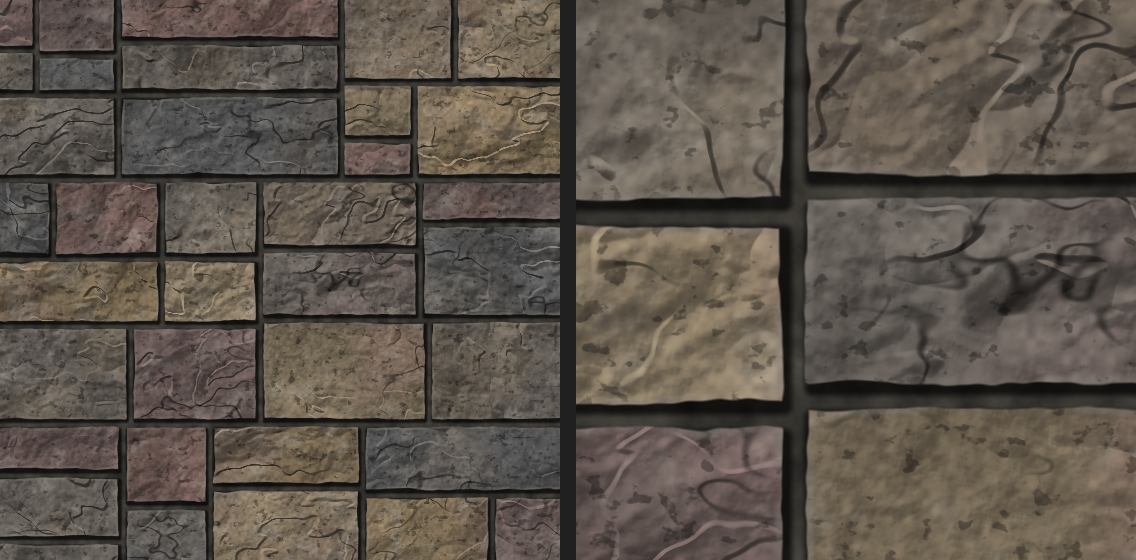
Left: the whole. Right: its middle third, enlarged.
Give the GLSL for this texture, as a Shadertoy shader.

```glsl
float hash(vec2 p) {
    vec3 q = fract(p.xyx * 0.1031);
    q += dot(q, q.yzx + 33.33);
    return fract((q.x + q.y) * q.z);
}

float noise(vec2 p) {
    vec2 cell = floor(p), f = fract(p);
    f = f * f * (3.0 - 2.0 * f);
    return mix(mix(hash(cell), hash(cell + vec2(1, 0)), f.x),
               mix(hash(cell + vec2(0, 1)), hash(cell + vec2(1, 1)), f.x), f.y);
}

float fbm(vec2 p) {
    float sum = 0.0, amp = 0.533;
    for (int i = 0; i < 4; i++) {
        sum += amp * noise(p);
        p = mat2(1.6, 1.2, -1.2, 1.6) * p + 5.3;
        amp *= 0.5;
    }
    return sum;
}

float roundBox(vec2 p, vec2 halfSize, float radius) {
    vec2 q = abs(p) - halfSize + radius;
    return length(max(q, 0.0)) + min(max(q.x, q.y), 0.0) - radius;
}

// Splits the wall into stones; each leaf keeps its corners and an id
float findStone(vec2 p, out vec2 lo, out vec2 hi) {
    float id = 1.0;
    lo = vec2(-0.04, -0.06);
    hi = vec2(1.03, 1.05);
    for (int i = 0; i < 8; i++) {
        vec2 size = hi - lo;
        float maxArea = mix(0.04, 0.09, hash(vec2(id, 3.0)));
        bool tall = size.y > max(0.16, 1.2 * size.x);
        if (size.x < 0.45 && size.y < 0.25 && size.x * size.y < maxArea && !tall) break;

        float ratio = mix(1.1, 2.2, hash(vec2(id, 11.0)));
        bool splitX = size.x > 0.22 && (size.y < 0.16 || size.x > ratio * size.y);
        vec2 cut = mix(lo, hi, mix(0.3, 0.7, hash(vec2(id, 23.0))));
        cut = clamp(cut, lo + vec2(0.1, 0.07), hi - vec2(0.1, 0.07));
        bool upper = splitX ? p.x > cut.x : p.y > cut.y;
        vec2 corner = splitX ? vec2(cut.x, upper ? lo.y : hi.y) : vec2(upper ? lo.x : hi.x, cut.y);
        if (upper) lo = corner; else hi = corner;
        id = id * 2.0 + (upper ? 1.0 : 0.0);
    }
    return id;
}

// Flaked ledges with jagged lips, angular facets and fine grain
float relief(vec2 p, float seed, float roughness) {
    float angle = (seed - 0.5) * 1.8;
    vec2 q = mat2(cos(angle), sin(angle), -sin(angle), cos(angle)) * p + seed * 97.0;
    float grain = fbm(q * 70.0);
    q += 0.06 * vec2(fbm(q * 8.0), fbm(q * 8.0 + 31.0)) + 0.012 * noise(q * 45.0);
    float flake = fract(fbm(q * vec2(5.0, 9.0)) * 5.0);
    float ledge = smoothstep(0.0, 0.08, flake) - flake;
    float facet = max(fbm(q * vec2(9.0, 15.0)), fbm(q.yx * vec2(14.0, 10.0) + 7.0));
    float broken = smoothstep(0.3, 0.75, noise(q * 7.0 + 3.0));
    return roughness * (0.011 * broken * ledge + 0.032 * facet) + 0.0028 * grain;
}

vec3 stoneTint(float pick) {
    vec3 tints[7] = vec3[7](
        vec3(0.30, 0.30, 0.30), vec3(0.47, 0.42, 0.345), vec3(0.38, 0.32, 0.31),
        vec3(0.42, 0.38, 0.34), vec3(0.41, 0.33, 0.31), vec3(0.35, 0.33, 0.31),
        vec3(0.47, 0.41, 0.32));
    return tints[int(7.0 * fract(pick))];
}

void mainImage(out vec4 fragColor, in vec2 fragCoord) {
    vec2 p = fragCoord / iResolution.xy, lo, hi;
    float id = findStone(p, lo, hi);
    float seed = hash(vec2(id, 41.0));
    float roughness = mix(0.5, 1.25, hash(vec2(id, 53.0)));

    // Chipped outline; the wider joint lies to the right and below
    lo += vec2(0.0025, 0.008);
    hi -= vec2(0.007, 0.0025);
    vec2 center = 0.5 * (lo + hi), halfSize = 0.5 * (hi - lo);
    float chips = 0.006 * noise(p * 28.0 + seed * 50.0) * noise(p * 11.0) + 0.0015 * noise(p * 110.0);
    float edge = roundBox(p - center, halfSize, 0.004) + chips;

    // Mottled body colour
    vec2 local = p + seed * 61.0;
    vec3 stone = stoneTint(id * 0.618);
    stone = mix(stone, stoneTint(id * 0.618 + 0.43), 0.45 * smoothstep(0.45, 0.75, fbm(local * 6.0 + 9.0)));
    stone *= 0.75 + 0.5 * fbm(local * 9.0);
    stone = mix(stone, vec3(0.55, 0.53, 0.50), 0.35 * smoothstep(0.52, 0.8, fbm(local * 32.0)));
    stone *= 0.9 + 0.2 * noise(local * 190.0);

    // Light from the upper left
    vec2 toLight = 0.002 * vec2(-0.6, 0.8);
    float slope = (relief(p, seed, roughness) - relief(p + toLight, seed, roughness)) / 0.002;
    stone *= 1.0 + (slope > 0.0 ? 0.36 : 0.62) * slope / (0.6 + abs(slope));

    // Thin broken clefts and small pits
    float cleft = 1.0 - smoothstep(0.0, 0.014, abs(fbm(local * vec2(7.0, 11.0)) - 0.5));
    stone *= 1.0 - 0.5 * cleft * smoothstep(0.5, 0.7, noise(local * 10.0 + 4.0));
    stone *= 1.0 - 0.3 * smoothstep(0.66, 0.76, fbm(local * vec2(90.0, 120.0)));

    // Worn pale rim
    float rim = smoothstep(-0.006, -0.002, edge) * smoothstep(0.2, 0.7, noise(p * 40.0));
    stone = mix(stone, vec3(0.52, 0.50, 0.47), 0.4 * rim);

    // Mortar under the shadow of its stone
    vec3 mortar = vec3(0.235, 0.225, 0.205) * (0.55 + 0.8 * fbm(p * 60.0));
    float shadowEdge = roundBox(p - center - vec2(0.002, -0.004), halfSize, 0.004);
    mortar *= mix(0.33, 1.0, smoothstep(-0.002, 0.004, shadowEdge));

    float blur = max(0.7 / iResolution.y, 0.001);
    vec3 color = mix(stone, mortar, smoothstep(-blur, blur, edge));
    fragColor = vec4(clamp(color, 0.0, 1.0), 1.0);
}
```
